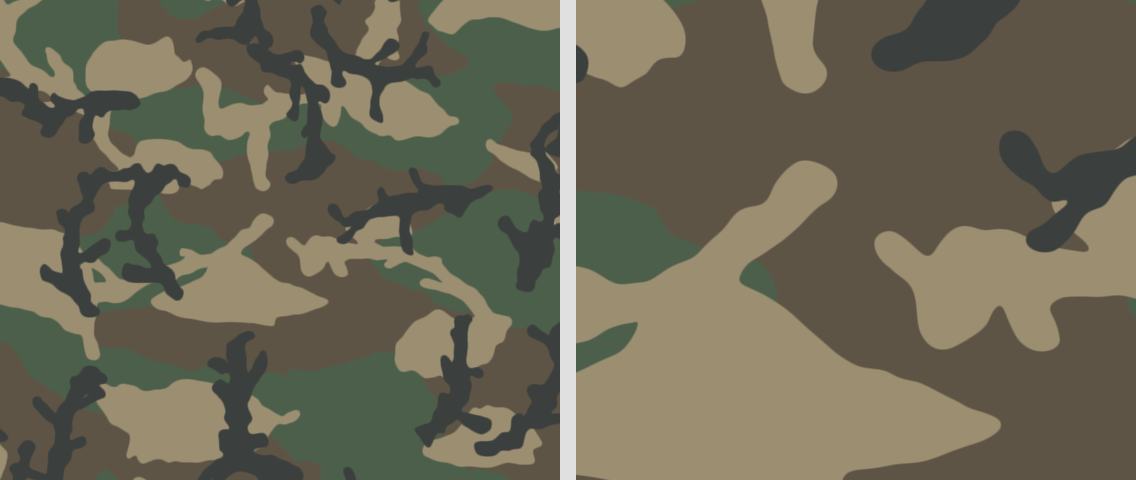
Left, the full canvas; right, a detail of the centre.
This pattern is drawn by a Shadertoy shader. Its source:

```glsl
const float TAU = 6.2831853;
const vec3 BROWN = vec3(0.37, 0.328, 0.27);
const vec3 GREEN = vec3(0.30, 0.373, 0.29);
const vec3 TAN   = vec3(0.61, 0.56, 0.445);
const vec3 BLACK = vec3(0.23, 0.247, 0.24);

float hash(vec2 p) {
    vec3 q = fract(p.xyx * 0.1031);
    q += dot(q, q.yzx + 33.33);
    return fract((q.x + q.y) * q.z);
}

// Smooth value noise, 0 to 1
float noise(vec2 p) {
    vec2 i = floor(p), f = fract(p);
    f = f * f * (3.0 - 2.0 * f);
    return mix(mix(hash(i), hash(i + vec2(1, 0)), f.x),
               mix(hash(i + vec2(0, 1)), hash(i + vec2(1, 1)), f.x), f.y);
}

// Displaces a point by noise of the given frequency
vec2 warp(vec2 p, float frequency, vec2 amount) {
    vec2 q = p * frequency;
    return p + amount * (vec2(noise(q + 17.3), noise(q + 71.9)) - 0.5);
}

vec2 direction(float angle) {
    return vec2(cos(angle), sin(angle));
}

float smoothMin(float a, float b, float k) {
    float h = max(k - abs(a - b), 0.0) / k;
    return min(a, b) - 0.25 * h * h * k;
}

float segment(vec2 p, vec2 a, vec2 b) {
    vec2 pa = p - a, ba = b - a;
    return length(pa - ba * clamp(dot(pa, ba) / dot(ba, ba), 0.0, 1.0));
}

// Sum of plane waves in spread directions, about unit deviation
float waves(vec2 p, float seed) {
    const int COUNT = 6;
    float sum = 0.0;
    for (int i = 0; i < COUNT; i++) {
        float n = float(i);
        float angle = (n + hash(vec2(n, seed))) * 0.5 * TAU / float(COUNT);
        float frequency = 0.7 + 0.6 * hash(vec2(seed, n + 9.0));
        float phase = hash(vec2(n + 23.0, seed + 5.0));
        sum += cos(TAU * (frequency * dot(p, direction(angle)) + phase));
    }
    return sum * sqrt(2.0 / float(COUNT));
}

// Rough distance to patches with sideways tongues, where waves exceed a level
float patches(vec2 p, vec2 scale, float level, float seed) {
    vec2 q = warp(p, 5.0, vec2(0.20, 0.09));
    q = warp(q, 12.0, vec2(0.07, 0.045));
    q = warp(q, 27.0, vec2(0.022));
    return 0.06 * (level - waves(q * scale, seed));
}

// One crooked stem with twigs on alternating sides
float branch(vec2 p, vec2 id, float size, float radius, float seed) {
    vec2 key = id * 7.0 + seed;
    float bend = 0.8 * (hash(key) - 0.5);
    float angle = TAU * hash(key + 1.7);
    vec2 jitter = vec2(hash(key + 2.9), hash(key + 4.3)) - 0.5;
    vec2 a = (id + 0.5 + 0.45 * jitter) * size - 0.45 * size * direction(angle);
    float stride = 0.15 * size, side = 1.0, d = 1.0;
    angle -= 3.5 * bend;
    for (int i = 0; i < 6; i++) {
        vec2 k = key + vec2(float(i) * 13.1, 3.0);
        float r = hash(k), s = hash(k + 5.3), t = hash(k + 8.1);
        angle += bend + 0.9 * (r - 0.5);
        vec2 b = a + stride * direction(angle);
        vec2 tip = b + stride * (0.3 + 1.6 * t) * direction(angle + side * (0.6 + 0.7 * s));
        d = smoothMin(d, segment(p, a, b) - radius * mix(0.75, 1.35, s), 0.5 * radius);
        d = smoothMin(d, segment(p, b, tip) - radius * mix(0.6, 0.95, r), 0.5 * radius);
        a = b;
        side = -side;
    }
    return d;
}

// Branches scattered one per grid cell
float branches(vec2 p, float size, float radius, float seed) {
    vec2 home = floor(p / size);
    float d = 0.1;
    for (int y = -1; y <= 1; y++)
        for (int x = -1; x <= 1; x++)
            d = smoothMin(d, branch(p, home + vec2(x, y), size, radius, seed), 0.5 * radius);
    return d;
}

// Antialiased fill of a distance field
float fill(float d) {
    float w = fwidth(d) + 1e-5;
    return 1.0 - smoothstep(-w, w, d);
}

void mainImage(out vec4 fragColor, in vec2 fragCoord) {
    vec2 p = fragCoord / iResolution.y;
    float bumps = noise(p * 46.0) - 0.5;

    // Wide green patches
    float green = patches(p, vec2(1.4, 3.2), 0.20, 3.0) + 0.004 * bumps;

    // Tan patches that run out into winding arms
    float tanPatch = patches(p + 4.0, vec2(2.1, 3.8), 0.80, 11.0);
    vec2 armPoint = warp(warp(p, 8.0, vec2(0.07)), 24.0, vec2(0.02));
    float tanArms = branches(armPoint, 0.52, 0.018, 31.0);
    float tanShape = smoothMin(tanPatch, tanArms, 0.015) + 0.008 * bumps;

    // Knobbly black twigs on top
    vec2 twigPoint = warp(p, 11.0, vec2(0.04));
    float black = branches(twigPoint, 0.33, 0.0162, 57.0) + 0.013 * bumps;

    vec3 color = mix(BROWN, GREEN, fill(green));
    color = mix(color, TAN, fill(tanShape));
    color = mix(color, BLACK, fill(black));
    fragColor = vec4(color, 1.0);
}
```
